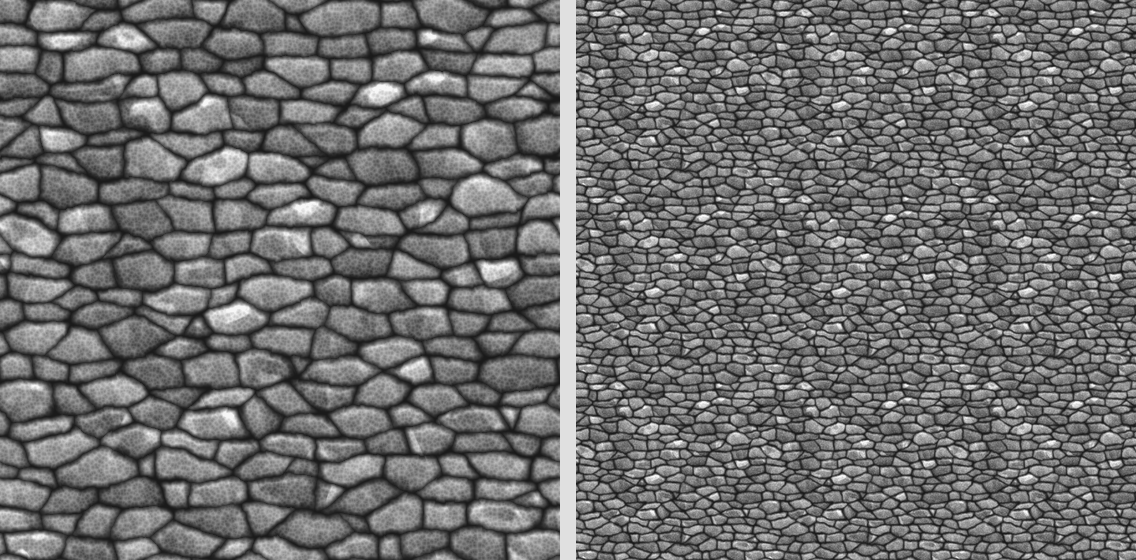
Left: one tile. Right: repeated 3 by 3.
This texture is drawn by a WebGL 2 fragment shader. Its source:

```glsl
#version 300 es
precision highp float;
// Dry stone wall: flat, rounded grey stones in wavy courses with dark soft joints, tiling.

uniform vec2 u_resolution;
out vec4 fragColor;

const vec2 GRID = vec2(11.0, 22.0); // stones across, courses up (even)

vec3 hash3(vec2 p) {
  vec3 q = fract(p.xyx * vec3(0.1031, 0.1030, 0.0973));
  q += dot(q, q.yxz + 33.33);
  return fract((q.xxy + q.yzz) * q.zyx);
}

// Layered sines with whole-number frequencies; each layer bends the next.
float waves(vec2 uv, float freq, float seed) {
  float sum = 0.0;
  for (int i = 0; i < 6; i++) {
    float n = float(i), angle = 2.4 * n + 0.5;
    vec2 k = round(freq * (0.6 + 0.14 * n) * vec2(cos(angle), sin(angle)));
    sum += sin(6.2831853 * (dot(k, uv) + seed * (n + 1.0)) + sum);
  }
  return sum * 0.4;
}

// Distance to the nearest speck on a wrapped grid.
float specks(vec2 uv, float count) {
  vec2 p = uv * count, cell = floor(p);
  float nearest = 2.0;
  for (int y = -1; y <= 1; y++)
    for (int x = -1; x <= 1; x++) {
      vec2 c = cell + vec2(x, y);
      nearest = min(nearest, distance(p, c + hash3(mod(c, count)).xy));
    }
  return nearest;
}

// Stone centre in grid units (xy) and its size weight (z).
vec3 stoneSite(vec2 cell) {
  vec3 h = hash3(mod(cell, GRID) + 7.0);
  vec2 jitter = (h.xy - 0.5) * vec2(0.85, 0.55);
  return vec3(cell + 0.5 + vec2(0.5 * mod(cell.y, 2.0), 0.0) + jitter, 0.5 * h.z);
}

void main() {
  vec2 uv = gl_FragCoord.xy / u_resolution;

  // Wavy courses and slightly ragged outlines
  vec2 warped = uv + vec2(0.005, 0.007) * vec2(waves(uv, 4.0, 0.37), waves(uv, 3.0, 0.11));
  warped += 0.0013 * vec2(waves(uv, 24.0, 0.23), waves(uv, 28.0, 0.71));
  vec2 p = warped * GRID;

  // Owning stone: weighted cellular pattern
  vec2 base = floor(p), owner = base;
  float best = 1e3;
  for (int y = -2; y <= 2; y++)
    for (int x = -2; x <= 2; x++) {
      vec2 cell = base + vec2(x, y);
      vec3 site = stoneSite(cell);
      vec2 r = site.xy - p;
      float reach = dot(r, r) - site.z;
      if (reach < best) { best = reach; owner = cell; }
    }

  // Smooth distance to the joints and the direction towards them
  vec3 own = stoneSite(owner);
  float weightSum = 1e-9;
  vec2 outward = vec2(0.0);
  for (int y = -2; y <= 2; y++)
    for (int x = -2; x <= 2; x++) {
      if (x == 0 && y == 0) continue;
      vec3 site = stoneSite(owner + vec2(x, y));
      vec2 span = site.xy - own.xy;
      float gap = max(length(span), 0.05);
      vec2 slope = span / gap * GRID;
      float edge = dot(0.5 * (own.xy + site.xy) - p, span / gap) + 0.5 * (own.z - site.z) / gap;
      float weight = exp(-300.0 * edge / length(slope));
      weightSum += weight;
      outward += weight * normalize(slope);
    }
  float depth = -log(weightSum) / 300.0;
  outward /= weightSum;

  // Stone face: own tone, tilted plane, blotches, pale patches and grain
  vec3 h = hash3(mod(owner, GRID) + 51.0);
  vec2 q = p - own.xy;
  float tone = 0.53 + 0.2 * (h.x - 0.5);
  tone += dot(q, vec2(0.24 * (h.z - 0.5), 0.13));
  tone += 0.055 * waves(uv, 14.0, h.y) + 0.025 * waves(uv, 48.0, h.z);
  tone += 0.3 * smoothstep(0.1, 0.9, waves(uv, 9.0, h.z)) * smoothstep(0.4, 1.0, h.y);
  tone += 0.2 * (specks(uv, 150.0) - 0.5);

  // Lit upper rim
  float rim = (depth - 0.012) / 0.004;
  tone += 0.16 * h.y * exp(-rim * rim) * max(outward.y, 0.0);

  // Dark joints of varying width
  float face = smoothstep(-0.003, 0.011, depth + 0.0012 * waves(uv, 11.0, 0.53));
  float grey = mix(0.1, tone, face);
  fragColor = vec4(vec3(clamp(grey, 0.04, 0.97)), 1.0);
}
```
